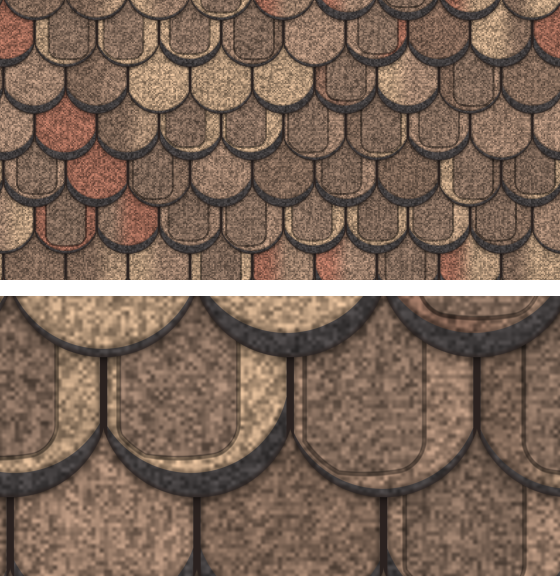
Top: the whole. Bottom: its middle third, enlarged.
Give the GLSL for this texture, as a WebGL 1 fragment shader.

```glsl
precision highp float;
// Scalloped roof shingles: half-offset rows of round-ended tiles, each row
// overlapping the one below. Arc distances cut the faces, dark lips and raised
// tabs; hashes vary colour, lip and tab per tile, and noise adds mineral grain.
uniform vec2 u_resolution;

// Layout, in tile widths; y runs down from the top edge
const float COLUMNS = 9.0;
const float ROWS = 6.0;
const float ROW_STEP = 0.75;
const vec2 ORIGIN = vec2(0.055, 0.328);  // first slot, first row bottom
const float ARC_RADIUS = 0.525;
const float SLOT_HALF = 0.02;
const float THIN_LIP = 0.045;
const float THICK_LIP = 0.13;
const float THICK_SHARE = 0.5;
const float TAB_SHARE = 0.52;
const float TAB_HALF = 0.315;
const float TAB_CORNER = 0.13;
const float GRAIN_SCALE = 44.0;
const float GRAIN_AMOUNT = 0.62;

const vec3 TAN = vec3(0.69, 0.575, 0.465);
const vec3 FAWN = vec3(0.59, 0.48, 0.405);
const vec3 BROWN = vec3(0.475, 0.385, 0.325);
const vec3 RUST = vec3(0.60, 0.395, 0.325);
const vec3 CHARCOAL = vec3(0.25, 0.235, 0.235);
const vec3 SLOT = vec3(0.17, 0.135, 0.125);

float hash(vec2 p) {
  return fract(sin(dot(p, vec2(127.1, 311.7))) * 43758.5453);
}

float noise(vec2 p) {
  vec2 i = floor(p), f = fract(p);
  f = f * f * (3.0 - 2.0 * f);
  return mix(mix(hash(i), hash(i + vec2(1.0, 0.0)), f.x),
             mix(hash(i + vec2(0.0, 1.0)), hash(i + 1.0), f.x), f.y);
}

// Horizontal position counted in tiles of a row
float rowX(float x, float row) {
  return x - ORIGIN.x - 0.5 * mod(row, 2.0);
}

float arcCentre(float row) {
  return ORIGIN.y + ROW_STEP * row - ARC_RADIUS;
}

// Signed distance to a downward round end, straight-sided above its centre
float roundEnd(vec2 q) {
  return length(vec2(q.x, max(q.y, 0.0))) - ARC_RADIUS;
}

float rowEdge(vec2 p, float row) {
  return roundEnd(vec2(fract(rowX(p.x, row)) - 0.5, p.y - arcCentre(row)));
}

vec3 blend(float h) {
  vec3 c = mix(TAN, FAWN, smoothstep(0.20, 0.34, h));
  c = mix(c, BROWN, smoothstep(0.52, 0.66, h));
  return mix(c, RUST, smoothstep(0.78, 0.84, h));
}

vec3 shadeRow(vec2 p, float row, float grain, float px) {
  float x = rowX(p.x, row);
  vec2 id = vec2(mod(floor(x), COLUMNS), mod(row, ROWS));
  vec2 q = vec2(fract(x) - 0.5, p.y - arcCentre(row));
  float hLip = hash(id + 3.7), hBase = hash(id + 17.3), hSide = hash(id + 29.1);
  float hTab = hash(id + 41.9), hShift = hash(id + 53.3), hTone = hash(id + 67.7);

  // Face outline, raised above the dark lip
  float lip = mix(THIN_LIP, THICK_LIP, step(hLip, THICK_SHARE));
  vec2 f = q + vec2((hShift - 0.5) * 0.5 * lip, lip);
  float slot = abs(q.x) - 0.5 + SLOT_HALF;
  float face = max(slot, roundEnd(f));

  // Base colour, sometimes drifting to a second blend sideways
  vec3 base = blend(hBase);
  float drift = smoothstep(-0.1, 0.3, q.x * sign(hShift - 0.5));
  base = mix(base, blend(fract(hBase + 0.6)), drift * step(0.62, hSide));
  base *= 0.95 + 0.1 * hTone;

  // Raised tab with rounded lower corners
  float tabX = f.x - (hSide - 0.5) * 0.2;
  float tabEnd = ARC_RADIUS - 0.085 - 0.45 * tabX * tabX;
  vec2 t = vec2(abs(tabX) - TAB_HALF, f.y - tabEnd) + TAB_CORNER;
  float tab = length(max(t, 0.0)) + min(max(t.x, t.y), 0.0) - TAB_CORNER;
  tab = max(tab, face + 0.035);
  float hasTab = step(hTab, TAB_SHARE);
  vec3 tabColor = mix(BROWN, FAWN, 0.45 * hTone) * vec3(0.98, 0.99, 1.0);
  base = mix(base, tabColor, hasTab * (1.0 - smoothstep(-px, px, tab)));
  float outline = 1.0 - smoothstep(0.006, 0.014 + px, abs(tab - 0.006));
  base *= 1.0 - 0.42 * hasTab * outline;

  // Grain, soft mottling and a worn rim
  float mottle = noise(p * 5.0 + id * 3.0) - 0.5;
  base *= 1.0 + GRAIN_AMOUNT * grain + 0.1 * mottle;
  base *= 1.0 - 0.3 * smoothstep(-0.035, 0.0, face);

  // Lip, slots and the shadow cast by the row above
  vec3 under = mix(CHARCOAL * (1.0 + 0.6 * grain), SLOT, smoothstep(-px, px, slot));
  under = mix(under, SLOT, smoothstep(-0.03, 0.0, roundEnd(q)) * 0.7);
  vec3 color = mix(base, under, smoothstep(-px, px, face));
  float gap = max(rowEdge(p, row - 1.0), 0.0);
  return color * (1.0 - 0.5 * exp(-gap / 0.028));
}

void main() {
  vec2 uv = gl_FragCoord.xy / u_resolution;
  vec2 p = vec2(uv.x * COLUMNS, (1.0 - uv.y) * ROWS * ROW_STEP);
  float px = 0.75 * COLUMNS / u_resolution.x;
  float grain = noise(p * GRAIN_SCALE) - 0.5 + 0.4 * (noise(p * GRAIN_SCALE * 0.47 + 9.0) - 0.5);

  // Uppermost row reaching this point, and the row it covers
  float row = ceil((p.y - ORIGIN.y - px) / ROW_STEP);
  vec3 upper = shadeRow(p, row, grain, px);
  vec3 lower = shadeRow(p, row + 1.0, grain, px);
  gl_FragColor = vec4(mix(upper, lower, smoothstep(-px, px, rowEdge(p, row))), 1.0);
}
```
